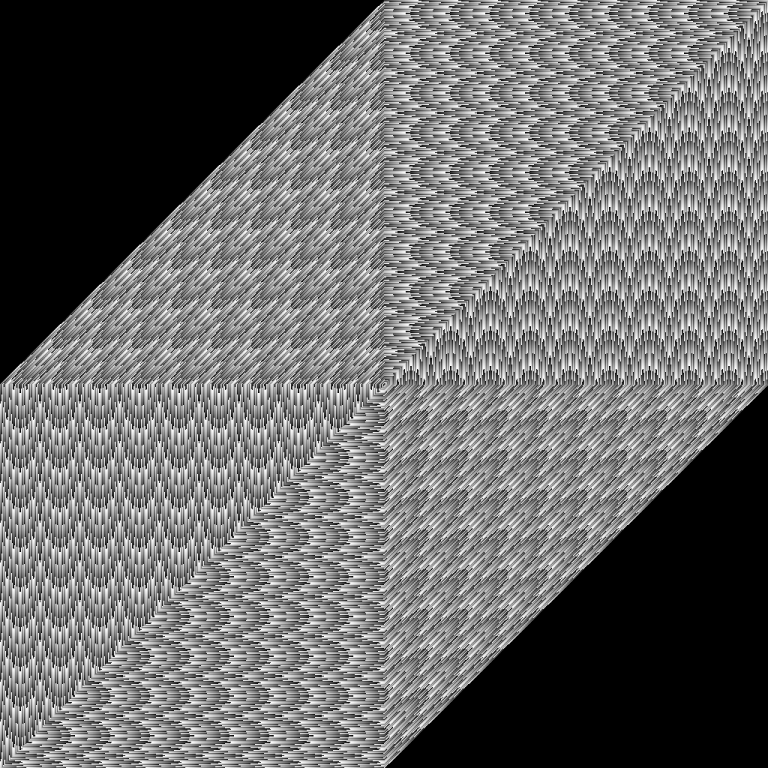
Reproduce this pattern procedurally as a WebGL 1 fragment shader.

```glsl
precision highp float;
// Hexagonal spiral of counted cells, shaded by the count modulo 53, on black.
uniform vec2 u_resolution;

// Running count along the counterclockwise spiral, seam on the lower left diagonal
float spiralIndex(vec2 cell, float ring) {
  float base = 3.0 * ring * (ring - 1.0);
  if (cell.x == ring && cell.y >= 0.0) return base + 2.0 * ring + cell.y;
  if (cell.x == -ring && cell.y <= 0.0) return base + 5.0 * ring - cell.y;
  if (cell.y > 0.0) return base + 4.0 * ring - cell.x;
  return base + ring + cell.x;
}

// Gray of the cell under a point of the unit canvas
float spiralShade(vec2 uv) {
  vec2 cell = floor(uv * 1024.0) - vec2(512.0, 511.0);
  float ring = max(max(abs(cell.x), abs(cell.y)), abs(cell.x - cell.y));
  if (ring > 512.0) return 0.0;
  float remainder = mod(7.0 - spiralIndex(cell, ring), 53.0);
  return pow(max(remainder, 0.0) / 52.0, 0.8);
}

void main() {
  // Average a 4 by 4 grid of samples for smooth edges
  float gray = 0.0;
  for (int j = 0; j < 4; j++) {
    for (int i = 0; i < 4; i++) {
      vec2 offset = (vec2(float(i), float(j)) + 0.5) / 4.0 - 0.5;
      gray += spiralShade((gl_FragCoord.xy + offset) / u_resolution);
    }
  }
  gl_FragColor = vec4(vec3(gray / 16.0), 1.0);
}
```
